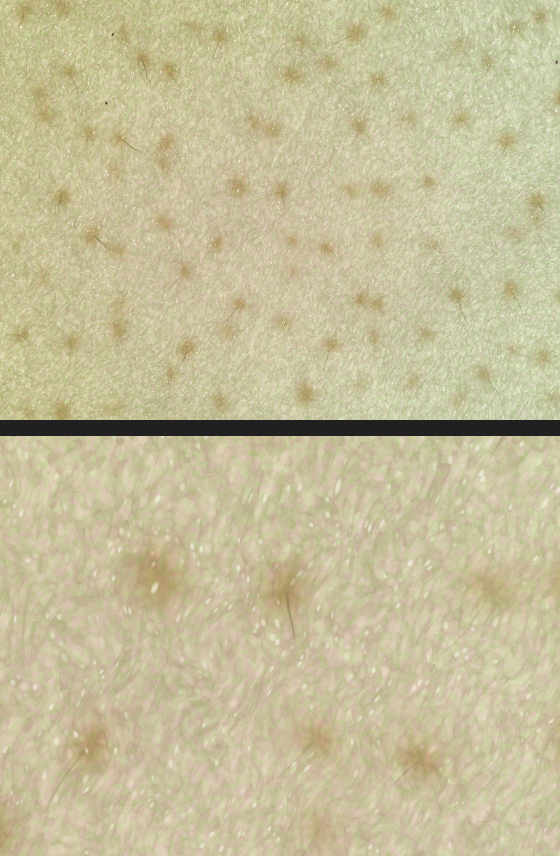
Top: the whole. Bottom: its middle third, enlarged.
Reproduce this texture procedurally as a Shadertoy shader.

```glsl
// Close-up of pale skin: fine slanted cellular creases with small moist glints,
// soft tan pores with radiating folds, and thin curved hairs growing from them.
// Cellular noise makes the grain; a jittered grid places the pores and hairs.

vec2 hash2(vec2 p) {
    vec3 q = fract(p.xyx * vec3(0.1031, 0.1030, 0.0973));
    q += dot(q, q.yzx + 33.33);
    return fract((q.xx + q.yz) * q.zy);
}

mat2 turn(float a) {
    return mat2(cos(a), sin(a), -sin(a), cos(a));
}

// x: distance to nearest seed, y: gap to the second one, zw: random id of the cell
vec4 cells(vec2 p) {
    vec2 home = floor(p), id = vec2(0.0);
    float near = 9.0, next = 9.0;
    for (int j = -1; j <= 1; j++)
    for (int i = -1; i <= 1; i++) {
        vec2 cell = home + vec2(i, j);
        float d = length(cell + hash2(cell) - p);
        if (d < near) { next = near; near = d; id = hash2(cell + 71.0); }
        else next = min(next, d);
    }
    return vec4(near, next - near, id);
}

// Slow drifting waves, about -1 to 1
float waves(vec2 p) {
    return (sin(p.x + 1.7 * sin(p.y * 0.8)) + sin(p.y * 1.3 + 1.4 * sin(p.x * 0.7 + 2.0))) * 0.5;
}

// x: pore stain, y: hair cover, z: hair warmth
vec3 poresAndHairs(vec2 p, float pixel) {
    vec3 result = vec3(0.0);
    vec2 home = floor(p / 0.125);
    for (int j = -1; j <= 1; j++)
    for (int i = -1; i <= 1; i++) {
        vec2 cell = home + vec2(i, j);
        vec2 rndA = hash2(cell + 13.0), rndB = hash2(cell + 47.0), rndC = hash2(cell + 91.0);
        if (rndA.x > 0.9) continue;
        vec2 d = p - (cell + 0.12 + 0.76 * hash2(cell + 5.0)) * 0.125;
        float r = length(d), angle = atan(d.y, d.x + 1e-5);

        // Blurred spot with uneven radiating folds
        float spokes = sin(angle * 5.0 + rndB.x * 6.3) * sin(angle * 3.0 + rndB.y * 6.3);
        float size = mix(0.013, 0.021, rndA.y);
        float spot = exp(-r * r / (size * size)) + 0.3 * exp(-r * r / 0.0012);
        float folds = spokes * exp(-r / 0.022) * smoothstep(0.0, 0.012, r) * 0.45;
        result.x += max(spot + folds, 0.0) * mix(0.45, 1.0, rndB.x);

        // Tapered hair, mostly hanging downwards
        vec2 h = turn(1.57 + (rndC.x - 0.5) * 2.0) * d;
        float len = mix(0.03, 0.10, rndC.y);
        float t = h.x / len;
        float off = abs(h.y - (rndB.y - 0.5) * 9.0 * h.x * h.x);
        float width = mix(0.0015, 0.0007, clamp(t, 0.0, 1.0)) + 0.4 * pixel;
        float hair = smoothstep(width, 0.2 * width, off)
                   * smoothstep(-0.05, 0.2, t) * smoothstep(1.0, 0.5, t);
        hair *= mix(0.12, 0.6, pow(rndB.x, 3.0)) * step(rndA.y, 0.75);
        if (hair > result.y) result.yz = vec2(hair, rndC.x);
    }
    return result;
}

// Rare dark flecks
float flecks(vec2 p, float pixel) {
    vec2 cell = floor(p / 0.16), rnd = hash2(cell + 29.0);
    vec2 d = p - (cell + 0.2 + 0.6 * hash2(cell + 3.0)) * 0.16;
    d = turn(rnd.y * 3.0) * d * vec2(0.6, 1.0);
    return step(rnd.x, 0.07) * smoothstep(0.0018 + pixel, 0.0005, length(d));
}

void mainImage(out vec4 fragColor, in vec2 fragCoord) {
    float pixel = 1.0 / iResolution.y;
    vec2 p = fragCoord * pixel;
    vec2 uv = fragCoord / iResolution.xy;

    // Broad tint: olive at upper left, pinkish in the middle, pale green at right
    vec3 skin = mix(vec3(0.770, 0.763, 0.565), vec3(0.792, 0.822, 0.680),
                    smoothstep(0.1, 0.95, uv.x + 0.25 * (0.5 - uv.y)));
    vec2 fromMiddle = uv - vec2(0.45, 0.42);
    float middle = exp(-6.0 * dot(fromMiddle, fromMiddle));
    skin = mix(skin, vec3(0.815, 0.760, 0.648), 0.85 * middle);
    skin += 0.012 * waves(p * 9.0) + 0.010 * waves(p.yx * 23.0 + 5.0);

    // Slanted creases, broken up by finer grain
    vec2 bent = p + 0.006 * vec2(waves(p * 58.0), waves(p.yx * 61.0 + 3.0));
    vec2 grain = turn(0.45 + 0.15 * waves(p * 3.0)) * bent;
    vec4 coarse = cells(grain * vec2(76.0, 42.0));
    vec4 fine = cells(grain * vec2(180.0, 115.0) + 19.0);
    vec4 dust = cells(p * 215.0 + 7.0);
    float relief = 0.050 * (smoothstep(0.0, 0.6, coarse.y) - 0.5)
                 + 0.050 * (coarse.z - 0.5) + 0.080 * (fine.z - 0.5)
                 + 0.050 * (fine.y - 0.3) + 0.045 * (dust.z - 0.5);
    float calm = 1.0 - 0.25 * middle;
    vec3 color = skin + relief * calm * vec3(0.95, 0.95, 1.15);
    color += (dust.w - 0.5) * vec3(0.040, -0.040, 0.050);

    // Pores and folds
    vec2 wobble = vec2(waves(p * 130.0), waves(p.yx * 110.0));
    vec3 growth = poresAndHairs(p + 0.0015 * wobble, pixel);
    float stain = min(growth.x * (0.85 + 0.3 * fine.z), 1.0);
    color = mix(color, color * vec3(0.86, 0.78, 0.62), stain * 0.85);

    // Moist glints, gathered in patches
    float patchy = 0.5 + 0.5 * waves(p * 14.0 + 4.0);
    float glint = smoothstep(0.40, 0.10, fine.x + 0.3 * (coarse.x - 0.4))
                * smoothstep(0.80, 0.96, fine.w + 0.14 * (patchy - 0.5));
    color = mix(color, vec3(0.95, 0.96, 0.89), glint * (0.25 + 0.65 * coarse.w) * calm);

    // Hairs and flecks
    color = mix(color, mix(vec3(0.38, 0.37, 0.24), vec3(0.52, 0.46, 0.27), growth.z), growth.y);
    color = mix(color, vec3(0.20, 0.19, 0.10), 0.8 * flecks(p, pixel));
    fragColor = vec4(clamp(color, 0.0, 1.0), 1.0);
}
```
